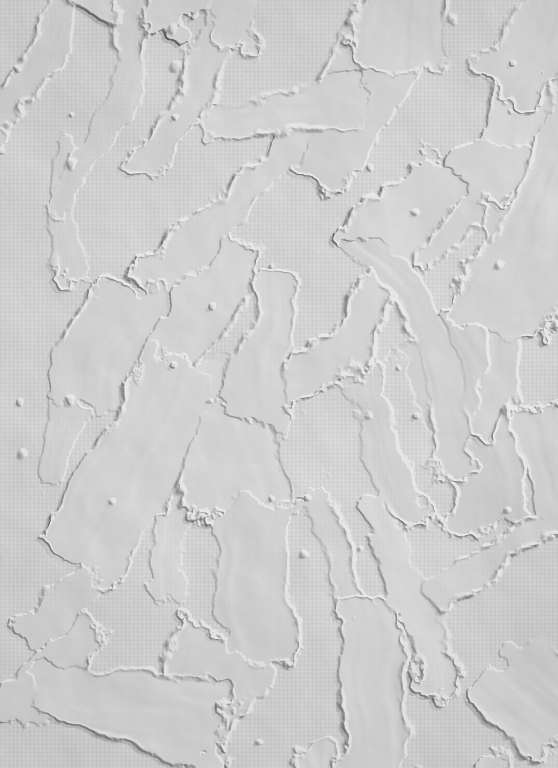
Give the GLSL for this texture, as a Shadertoy shader.

```glsl
// Thick white plaster, laid in ragged palette-knife strokes over woven canvas.

float hash(vec2 p) {
    return fract(sin(dot(p, vec2(127.1, 311.7))) * 43758.5453);
}

float noise(vec2 p) {
    vec2 cell = floor(p), f = fract(p);
    f = f * f * f * (f * (f * 6.0 - 15.0) + 10.0);
    return mix(mix(hash(cell), hash(cell + vec2(1, 0)), f.x),
               mix(hash(cell + vec2(0, 1)), hash(cell + vec2(1, 1)), f.x), f.y);
}

float fbm(vec2 p) {
    float sum = 0.0, gain = 0.5;
    for (int i = 0; i < 4; i++) {
        sum += gain * noise(p);
        p = mat2(1.6, 1.2, -1.2, 1.6) * p + 17.0;
        gain *= 0.5;
    }
    return sum / 0.9375;
}

// Small stray lumps, one at most per grid cell
float crumbs(vec2 p) {
    vec2 cell = floor(p * 16.0);
    vec2 offset = fract(p * 16.0) - 0.3 - 0.4 * vec2(hash(cell), hash(cell + 31.0));
    float radius = 0.05 + 0.08 * hash(cell + 5.0);
    float dist = length(offset) + 0.1 * (noise(p * 120.0) - 0.5);
    return step(0.86, hash(cell + 77.0)) * 0.004 * smoothstep(radius, 0.0, dist);
}

// Surface height; p spans 0..1 vertically
float relief(vec2 p) {
    vec2 warped = p + 0.06 * (vec2(fbm(p * 8.0), fbm(p * 8.0 + 40.0)) - 0.5);
    float ragged = fbm(p * 38.0) - 0.5;
    float grit = noise(p * 110.0);
    float height = 0.0, bare = 1.0;

    for (int i = 0; i < 40; i++) {
        float n = float(i);
        vec4 rnd = vec4(hash(vec2(n, 1)), hash(vec2(n, 2)), hash(vec2(n, 3)), hash(vec2(n, 4)));
        vec2 center = fract(n * vec2(0.7549, 0.5698) + 0.31) * vec2(0.74, 1.1) - vec2(0.0, 0.05);

        // Lower strokes fan out from the middle, upper ones lean right
        float fan = mix((0.36 - center.x) * 1.9, 0.45, smoothstep(0.4, 0.7, center.y));
        float angle = fan + 0.9 * (rnd.x - 0.5) + 1.2 * step(0.84, rnd.w);
        vec2 axis = vec2(sin(angle), cos(angle));
        vec2 v = warped - center;
        vec2 q = vec2(dot(v, vec2(axis.y, -axis.x)), dot(v, axis));
        q.x += (rnd.z - 0.5) * 3.0 * q.y * q.y;

        // Tapered slab with frayed ends
        vec2 size = vec2(0.012 + 0.045 * rnd.y * rnd.y, 0.05 + 0.12 * rnd.z);
        float along = q.y / size.y;
        size.x *= 1.0 + 0.5 * (rnd.w - 0.5) * clamp(along, -1.0, 1.0);
        vec2 b = abs(q) - size;
        float d = length(max(b, 0.0)) + min(max(b.x, b.y), 0.0) - 0.008;
        d += ragged * mix(0.018, 0.05, smoothstep(0.5, 1.0, abs(along)));
        if (d > 0.02) continue;

        // Flat scraped body plus a raised, broken lip
        float body = smoothstep(0.0025, -0.0025, d);
        float streak = 0.0005 * noise(vec2(q.x * 90.0, q.y * 5.0 + n));
        float slab = 0.0008 + 0.0018 * rnd.x + streak + q.x * 0.14 * (rnd.w - 0.5);
        float broken = smoothstep(0.38, 0.75, noise(p * 13.0 + n * 3.7));
        float lip = exp(-pow((d + 0.001) / 0.0035, 2.0));
        height = mix(height, slab, body) + 0.0042 * lip * broken * (0.25 + grit);
        bare *= 1.0 - body * (0.6 + 0.4 * rnd.y);
    }

    // Woven threads show where the plaster is thin
    vec2 thread = p * 185.0 * 3.14159;
    float weave = sin(thread.x + thread.y) * sin(thread.x - thread.y);
    height += bare * (0.00011 * weave + 0.0001 * noise(p * 260.0));
    return height + crumbs(p) + 0.01 * fbm(p * 5.0) + 0.0004 * fbm(p * 40.0);
}

void mainImage(out vec4 fragColor, in vec2 fragCoord) {
    vec2 p = fragCoord / iResolution.y;
    vec2 light = normalize(vec2(0.8, 0.6));
    float reach = 0.001;

    // Slope toward the light, and a short cast shadow
    float toward = relief(p + light * reach);
    float away = relief(p - light * reach);
    float slope = (away - toward) / (2.0 * reach);
    float blocker = relief(p + light * 0.007) - 0.5 * (toward + away);
    float shadow = smoothstep(0.0015, 0.006, blocker);

    // Highlights saturate early, shadows run deep
    float lit = -slope * 0.34;
    float facing = max(-lit, 0.0), turned = max(lit, 0.0);
    float tone = 0.832 + 0.035 * (fbm(p * 2.5 + 3.0) - 0.5);
    tone -= 0.045 * smoothstep(0.2, 0.6, length(p - vec2(0.4, 0.55)));
    tone += 0.085 * tanh(facing / 0.085);
    tone -= 0.42 * (1.0 - exp(-turned / 0.42));
    tone -= 0.1 * shadow;

    fragColor = vec4(vec3(clamp(tone, 0.0, 1.0)), 1.0);
}
```
